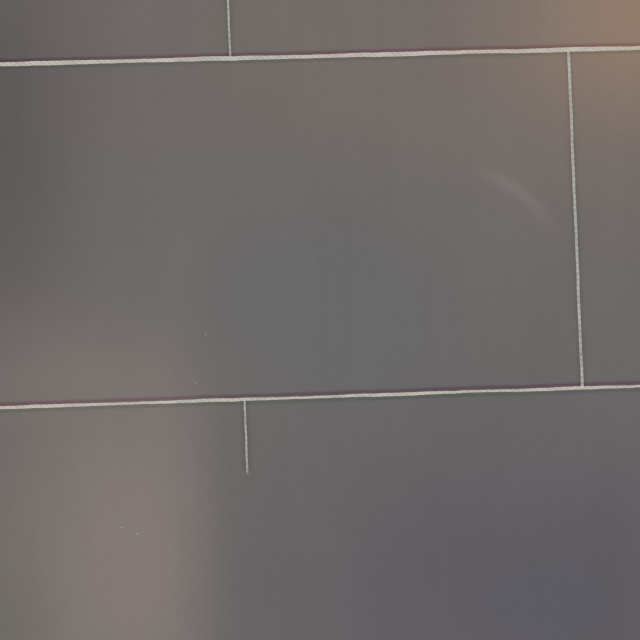
A Shadertoy shader for this texture:

```glsl
// Large grey floor tiles in a half-offset bond, seen slightly askew, with thin pale grout.
// Tile coordinates come from a skewed grid; broad soft glows tint the surface, and
// layered sines roughen the grout and mottle the tiles.

float hash(float n) { return fract(sin(n * 91.73) * 4375.85); }

// Smooth organic variation, roughly -1 to 1
float waves(vec2 p) {
    float sum = 0.0, amp = 0.5;
    for (int i = 0; i < 4; i++) {
        sum += amp * sin(p.x + 1.3 * sin(p.y)) * cos(p.y * 1.1 + 0.7 * sin(p.x));
        p = mat2(1.6, 1.2, -1.2, 1.6) * p + 2.7;
        amp *= 0.6;
    }
    return sum;
}

float glow(vec2 p, vec2 centre, vec2 size) {
    vec2 q = (p - centre) / size;
    return exp(-dot(q, q));
}

// Antialiased stroke from a distance and half-width
float stroke(float d, float halfWidth, float px) {
    return 1.0 - smoothstep(halfWidth - px, halfWidth + px, abs(d));
}

// Uneven lighting and sheen across the floor
vec3 surface(vec2 p) {
    vec3 col = vec3(0.43, 0.412, 0.405);
    col = mix(col, vec3(0.46, 0.427, 0.41), glow(p, vec2(0.65, 0.9), vec2(0.4, 0.25)));
    col = mix(col, vec3(0.60, 0.505, 0.435), 0.8 * glow(p, vec2(1.0, 0.98), vec2(0.2, 0.19)));
    col = mix(col, vec3(0.355, 0.335, 0.335), 0.8 * glow(p, vec2(-0.03, 0.78), vec2(0.16, 0.32)));
    col = mix(col, vec3(0.41, 0.412, 0.412), 0.9 * glow(p, vec2(0.5, 0.53), vec2(0.27, 0.2)));
    col = mix(col, vec3(0.47, 0.44, 0.425), 0.7 * glow(p, vec2(0.12, 0.4), vec2(0.2, 0.08)));
    col = mix(col, vec3(0.365, 0.355, 0.385), 0.95 * glow(p, vec2(0.86, 0.06), vec2(0.42, 0.27)));
    float warmPatch = glow(p, vec2(0.2, 0.13), vec2(0.19, 0.3)) * (1.0 - smoothstep(0.26, 0.4, p.x));
    col = mix(col, vec3(0.525, 0.485, 0.465), 0.95 * warmPatch);
    col = mix(col, vec3(0.43, 0.42, 0.38), 0.7 * glow(p, vec2(0.0, 0.03), vec2(0.08, 0.12)));
    return col;
}

void mainImage(out vec4 fragColor, in vec2 fragCoord) {
    vec2 p = fragCoord / iResolution.xy;
    float px = 0.75 / iResolution.y;
    vec3 col = surface(p);

    // Soft mottling, vertical streaks and faint grain
    col += 0.006 * waves(p * vec2(11.0, 8.0)) + 0.004 * waves(p * vec2(38.0, 5.0));
    col += 0.004 * waves(p * 150.0);

    // Faint curved sheen
    vec2 arc = p - vec2(0.70, 0.55);
    float arcDist = (length(arc) - 0.187) / 0.01;
    col += 0.035 * exp(-arcDist * arcDist) * glow(vec2(atan(arc.y, arc.x)), vec2(0.95), vec2(0.5));

    // Skewed rows; alternate rows shift by half a tile
    float rowHeight = 0.5365 - 0.008 * p.x;
    float v = (p.y - 0.363 - 0.034 * p.x) / rowHeight;
    float row = floor(v);
    float parity = mod(row, 2.0);
    float u = p.x + 0.022 * v - 0.910 + 0.528 * parity;

    // Distances to the nearest bed and upright joints
    float bedRow = floor(v + 0.5);
    float bed = (v - bedRow) * rowHeight + 0.0008 * waves(p.xx * vec2(35.0, 18.0));
    float joint = u - 1.056 * floor(u / 1.056 + 0.5) + 0.0007 * waves(p.yy * vec2(30.0, 21.0));

    // Dark fringe above the beds, greenish trace below
    col -= vec3(0.05, 0.09, 0.07) * exp(-pow((bed - 0.0055) / 0.003, 2.0));
    col -= vec3(0.05, 0.03, 0.05) * exp(-pow((bed + 0.0055) / 0.003, 2.0));
    col -= 0.04 * exp(-pow(joint / 0.006, 2.0)) * step(-0.21, v);

    // Worn grout: stippled brightness, and a joint that fades out in the lowest row
    float bedWear = 0.86 + 0.13 * waves(p.xx * vec2(60.0, 43.0)) + 0.08 * sin(p.x * 620.0 + p.y * 900.0);
    float jointWear = 0.76 + 0.16 * waves(p.yy * vec2(70.0, 51.0)) + 0.1 * sin(p.y * 700.0);
    float bedWidth = 0.0023 + 0.0009 * bedRow + 0.0004 * sin(p.x * 23.0);
    float bedLine = stroke(bed, bedWidth, px) * bedWear;
    float jointLine = stroke(joint, 0.0023 - 0.0006 * parity, px) * jointWear;
    jointLine *= smoothstep(-0.225, -0.205, v);
    col = mix(col, vec3(0.71, 0.72, 0.69), clamp(jointLine, 0.0, 1.0));
    col = mix(col, vec3(0.77, 0.75, 0.71), clamp(bedLine, 0.0, 1.0));

    // A few tiny pale specks
    for (float i = 0.0; i < 4.0; i++) {
        vec2 speck = vec2(0.08 + 0.65 * hash(i + 3.1), 0.15 + 0.4 * hash(i + 8.6));
        float size = 0.0009 + 0.0009 * hash(i + 5.4);
        col = mix(col, vec3(0.66, 0.65, 0.61), 0.7 * stroke(length(p - speck), size, px));
    }

    fragColor = vec4(clamp(col, 0.0, 1.0), 1.0);
}
```
